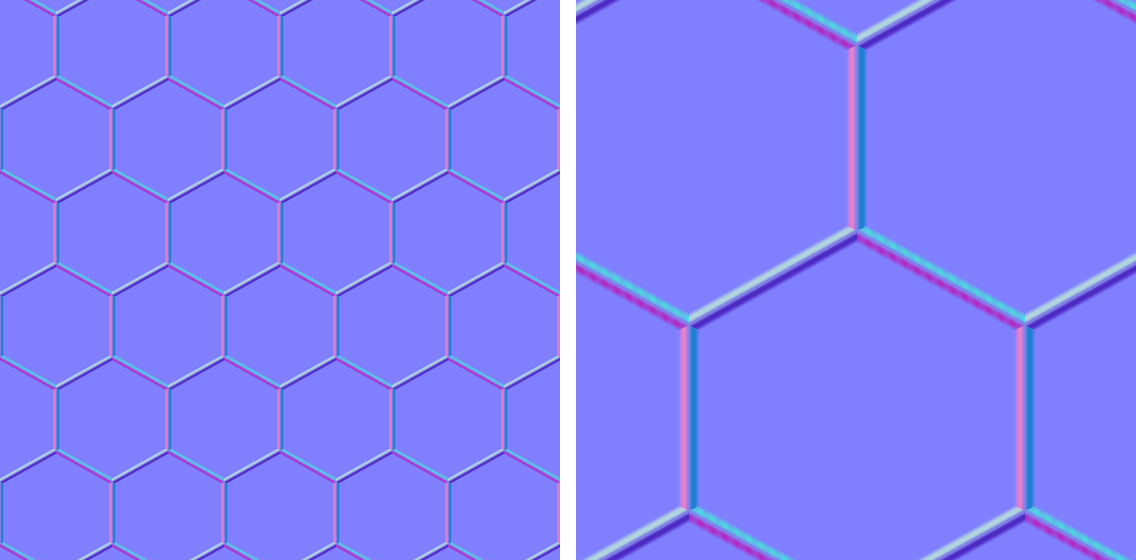
Left, the full canvas; right, a detail of the centre.
This texture map is drawn by a three.js fragment shader. Its source:

```glsl
// Tangent-space normal map of hexagonal tiles parted by thin grooves, 5 across and 6 rows high.
varying vec2 vUv;

// Offset from the centre of the nearest hexagon; cells are one unit wide.
vec2 hexOffset(vec2 p) {
  vec2 period = vec2(1.0, 1.73205);
  vec2 evenRow = mod(p + vec2(0.0, 0.43301), period) - 0.5 * period;
  vec2 oddRow = mod(p + vec2(0.5, -0.43301), period) - 0.5 * period;
  return dot(evenRow, evenRow) < dot(oddRow, oddRow) ? evenRow : oddRow;
}

void main() {
  // Rows are slightly squeezed so that six fit the square.
  vec2 uv = vUv - vec2(0.0005, 0.0012);
  vec2 offset = hexOffset(uv * vec2(5.0, 5.19615));

  // Find the closest of the three pairs of sides.
  vec2 axis = vec2(1.0, 0.0);
  float reach = offset.x;
  for (int i = 1; i < 3; i++) {
    float angle = radians(60.0) * (i == 1 ? 1.0 : -1.0);
    vec2 candidate = vec2(cos(angle), sin(angle));
    float along = dot(offset, candidate);
    if (abs(along) > abs(reach)) {
      axis = candidate;
      reach = along;
    }
  }

  // Soft groove: a tilted wall inside each side, level along the floor.
  float inset = 0.5 - abs(reach);
  float groove = 1.0 - smoothstep(0.017, 0.034, inset);
  float wall = smoothstep(0.001, 0.011, inset);

  // Falling diagonals have a finely stepped wall.
  float falling = step(0.1, axis.y);
  groove *= 1.0 - falling * (0.14 - 0.14 * cos(6.28319 * 140.0 * uv.x));

  // Walls tilt toward the groove; the green axis points down.
  vec2 facing = sign(reach) * axis * vec2(1.0, -1.0);
  vec2 tilt = 0.77 * groove * wall * facing;

  // Blue drops on the walls, most on those facing down, and half as much on the floor.
  float drop = groove * mix(0.18, 0.36 - 0.12 * facing.y, wall);
  gl_FragColor = vec4(0.5 + 0.5 * vec3(tilt, 1.0 - drop), 1.0);
}
```
